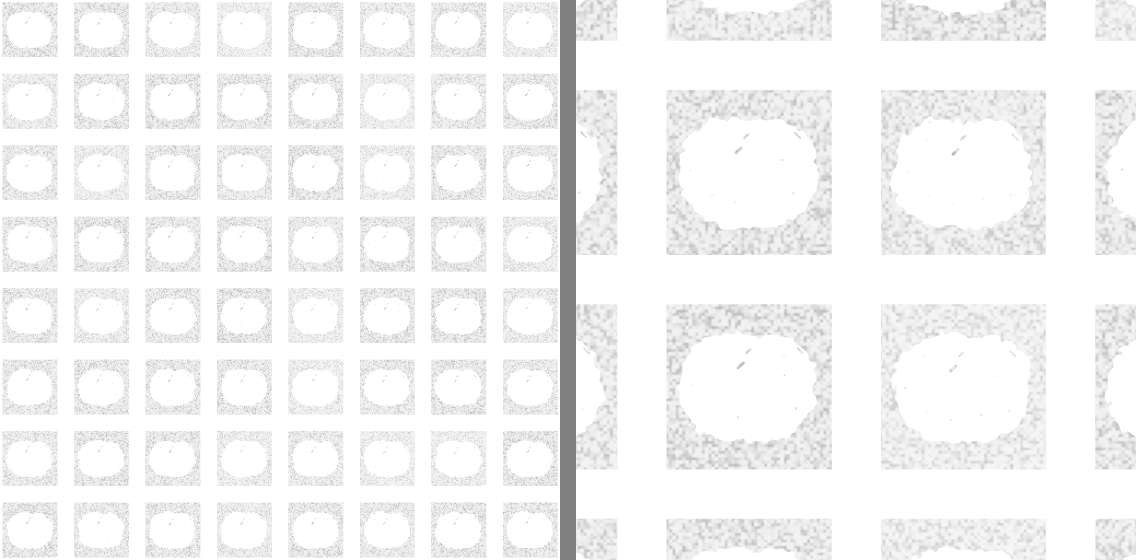
Left: the whole. Right: its middle third, enlarged.
Give the GLSL for this pattern, as a WebGL 1 fragment shader.

```glsl
precision highp float;
// An 8 by 8 grid of square tiles of fine pale grain on white. Each tile has a
// blank rounded blob with a dented top, cut out by a ragged superellipse
// distance, and a few faint flecks; grain strength and outline vary per tile.

uniform vec2 u_resolution;

const float PITCH = 0.1276;       // tile spacing, in canvas widths
const float TILE_SIZE = 0.0983;   // tile side
const float MARGIN = 0.0044;      // gap before the first tile
const float GRAIN_COUNT = 512.0;  // grains across the canvas

float hash(vec2 p) {
  vec3 q = fract(p.xyx * 0.1031);
  q += dot(q, q.yzx + 33.33);
  return fract((q.x + q.y) * q.z);
}

float valueNoise(vec2 p) {
  vec2 i = floor(p);
  vec2 f = fract(p);
  f = f * f * (3.0 - 2.0 * f);
  float low = mix(hash(i), hash(i + vec2(1.0, 0.0)), f.x);
  float high = mix(hash(i + vec2(0.0, 1.0)), hash(i + vec2(1.0)), f.x);
  return mix(low, high, f.y);
}

float coverage(float d, float soft) {
  return 1.0 - smoothstep(-soft, soft, d);
}

float boxDistance(vec2 t) {
  vec2 d = abs(t - 0.5) - 0.5;
  return max(d.x, d.y);
}

// Approximate distance to the blank blob, in tile units
float blobDistance(vec2 t, vec2 seed) {
  vec2 p = (t - vec2(0.492, 0.5)) / vec2(0.412, 0.335);
  vec2 a = pow(abs(p) + 0.0001, vec2(2.5));
  float d = pow(a.x + a.y, 1.0 / 2.5) - 1.0;
  float across = (p.x - 0.12) / 0.22;
  d += 0.10 * exp(-across * across) * smoothstep(0.3, 0.9, p.y);
  d += 0.07 * (valueNoise(t * 7.0 + seed * 17.0) - 0.5);
  d += 0.11 * (valueNoise(t * 30.0 + seed * 31.0) - 0.5);
  return d * 0.37;
}

float strokeDistance(vec2 p, vec2 a, vec2 b, float radius) {
  vec2 ab = b - a;
  float h = clamp(dot(p - a, ab) / dot(ab, ab), 0.0, 1.0);
  return length(p - a - ab * h) - radius;
}

// Darkness of the small marks inside the blob
float flecks(vec2 t, vec2 seed, float soft) {
  vec2 jitter = (vec2(hash(seed + 5.0), hash(seed + 9.0)) - 0.5) * 0.03;
  vec2 p = t - jitter;
  float ink = 0.32 * coverage(
    strokeDistance(p, vec2(0.43, 0.61), vec2(0.46, 0.64), 0.009), soft);
  ink = max(ink, 0.22 * coverage(
    strokeDistance(p, vec2(0.48, 0.70), vec2(0.50, 0.72), 0.007), soft));
  ink = max(ink, 0.20 * coverage(
    strokeDistance(p, vec2(0.79, 0.73), vec2(0.82, 0.70), 0.006), soft));

  // Faint specks scattered near the rim
  for (int i = 0; i < 9; i++) {
    float k = float(i);
    float angle = 6.2832 * (k + 0.7 * hash(vec2(k, 3.0))) / 9.0;
    float reach = mix(0.55, 0.85, hash(vec2(k, 8.0)));
    vec2 center = vec2(0.49, 0.5)
      + reach * vec2(0.40, 0.32) * vec2(cos(angle), sin(angle));
    float strength = 0.18 * hash(seed + vec2(k * 7.0, k * 3.0));
    ink = max(ink, strength * coverage(length(p - center) - 0.007, soft));
  }
  return ink;
}

// Skewed darkness: an even pale tint with scattered darker grains
float grain(float h) {
  return 0.045 + 0.20 * pow(h, 2.3);
}

void main() {
  vec2 uv = gl_FragCoord.xy / u_resolution;
  vec2 grid = (uv - MARGIN) / PITCH;
  vec2 seed = floor(grid) + 2.0;
  vec2 t = fract(grid) * PITCH / TILE_SIZE;
  float soft = 0.7 / (TILE_SIZE * min(u_resolution.x, u_resolution.y));

  float speckle = valueNoise(uv * GRAIN_COUNT - 0.5);
  float tile = coverage(boxDistance(t), soft);
  float blob = coverage(blobDistance(t, seed), soft);
  float strength = mix(0.75, 1.1, sqrt(hash(seed + 40.0)));

  // Grain outside the blob, broken flecks inside it
  float ink = grain(speckle) * (1.0 - blob);
  ink += flecks(t, seed, soft) * mix(0.3, 1.0, speckle) * blob;
  gl_FragColor = vec4(vec3(1.0 - ink * strength * tile), 1.0);
}
```
